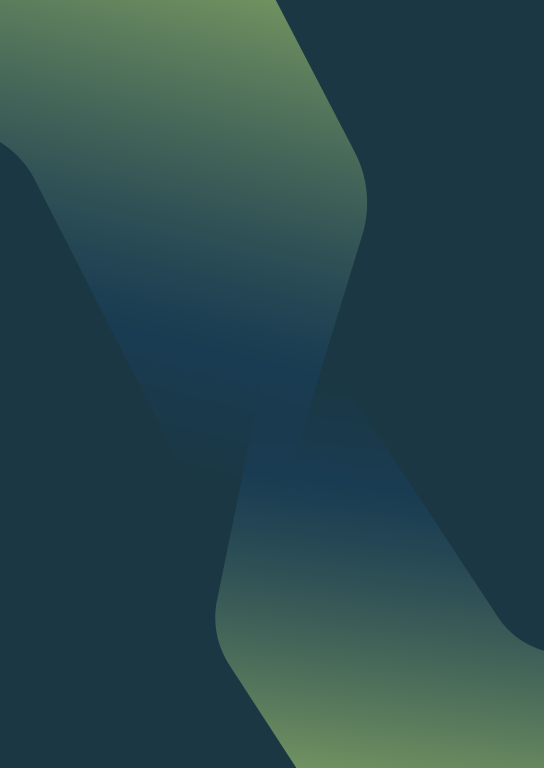
A Shadertoy shader for this background:

```glsl
// Two rounded, bent ribbons fading from green through blue into a dark teal field.

const vec3 FIELD_TEAL = vec3(0.102, 0.216, 0.262);
const vec3 DEEP_BLUE  = vec3(0.102, 0.235, 0.322);
const vec3 MOSS_GREEN = vec3(0.440, 0.570, 0.375);

float cross2(vec2 a, vec2 b) {
    return a.x * b.y - a.y * b.x;
}

// Signed distance to a wedge with outward normals nA and nB,
// its corner rounded by a circle around the given center.
float roundedWedge(vec2 p, vec2 center, vec2 nA, vec2 nB, float radius) {
    vec2 q = p - center;
    float turn = sign(cross2(nA, nB));
    bool atCorner = turn * cross2(nA, q) > 0.0 && turn * cross2(q, nB) > 0.0;
    float d = atCorner ? length(q) : max(dot(q, nA), dot(q, nB));
    return d - radius;
}

// Green at level 1, blue at level 0, transparent below -fadeLength.
vec4 ribbonPaint(float level, float fadeLength) {
    float green = pow(clamp(level, 0.0, 1.0), 1.3);
    float alpha = clamp(1.0 + level / fadeLength, 0.0, 1.0);
    return vec4(mix(DEEP_BLUE, MOSS_GREEN, green), alpha);
}

// Lays paint over a base colour inside the shape, with a smooth edge.
vec3 layer(vec3 base, vec4 paint, float dist, float pixel) {
    float cover = clamp(0.5 - dist / pixel, 0.0, 1.0);
    return mix(base, paint.rgb, paint.a * cover);
}

void mainImage(out vec4 fragColor, in vec2 fragCoord) {
    vec2 p = fragCoord / iResolution.y;
    float pixel = 1.0 / iResolution.y;

    // Upper ribbon: a wedge pointing right, minus the wedge on its left
    float upperBody = roundedWedge(p, vec2(0.335, 0.736),
        vec2(0.887, 0.461), vec2(0.956, -0.293), 0.143);
    float upperCut = roundedWedge(p, vec2(-0.0655, 0.709),
        vec2(0.891, 0.454), vec2(0.0, 1.0), 0.1246);
    float upperLevel = (p.y + 0.25 * p.x - 0.609) / 0.482;

    // Lower ribbon: a wedge pointing left, minus the wedge on its right
    float lowerBody = roundedWedge(p, vec2(0.3936, 0.196),
        vec2(-0.980, 0.201), vec2(-0.838, -0.545), 0.1133);
    float lowerCut = roundedWedge(p, vec2(0.7368, 0.2548),
        vec2(-0.835, -0.550), vec2(0.0, -1.0), 0.1059);
    float lowerLevel = (0.427 - p.y - 0.12 * p.x) / 0.380;

    // Composite from back to front
    vec3 color = FIELD_TEAL;
    color = layer(color, ribbonPaint(upperLevel, 0.35), max(upperBody, -upperCut), pixel);
    color = layer(color, ribbonPaint(lowerLevel, 0.33), max(lowerBody, -lowerCut), pixel);
    fragColor = vec4(color, 1.0);
}
```
